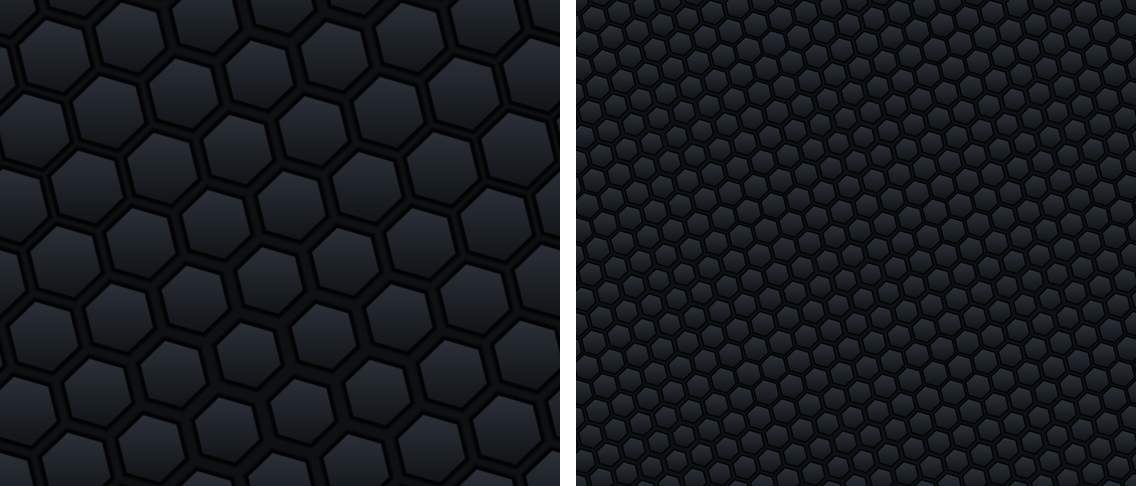
Left, the tile; right, the same tile 3 across and 3 down.
Reproduce this pattern procedurally as a Shadertoy shader.

```glsl
// Dark honeycomb of shaded hexagonal plates over black grooves, on a tilted lattice.
// An integer matrix maps the canvas to 52 whole cells, so every edge wraps;
// plate size drifts slowly with periodic waves, which widens some grooves.

const float TAU = 6.2831853;
const vec2 TILE = vec2(7.204, 6.248);      // canvas size in cell spacings
const mat2 LATTICE = mat2(8, 2, 2, 7);     // canvas to cell coordinates
const vec2 ORIGIN = vec2(0.0977, 0.1156);  // centre of the first plate

// Largest projection onto the three edge normals of the tilted hexagon
float hexNorm(vec2 p) {
    vec2 n = vec2(0.9710, -0.2391);
    vec2 side = vec2(-n.y, n.x) * 0.8660254;
    float along = abs(dot(p, n));
    float up = abs(dot(p, n * 0.5 + side));
    float down = abs(dot(p, n * 0.5 - side));
    return max(along, max(up, down));
}

// Inner radius of the plate centred at uv, periodic over the canvas
float plateRadius(vec2 uv) {
    return 0.397 + 0.0135 * cos(TAU * uv.x) + 0.0144 * cos(TAU * (uv.y - 0.3));
}

void mainImage(out vec4 fragColor, in vec2 fragCoord) {
    vec2 uv = fragCoord / iResolution.xy;
    uv.y = 1.0 - uv.y;

    // Closest plate edge among the neighbouring cells
    mat2 toCanvas = inverse(LATTICE);
    vec2 cell = round(LATTICE * (uv - ORIGIN));
    float edge = 1e3;
    float height = 0.0;
    for (int j = -1; j <= 1; j++) {
        for (int i = -1; i <= 1; i++) {
            vec2 centre = ORIGIN + toCanvas * (cell + vec2(i, j));
            vec2 offset = (uv - centre) * TILE;
            float radius = plateRadius(centre);
            float d = hexNorm(offset) - radius;
            if (d < edge) {
                edge = d;
                height = 0.5 + 0.5 * offset.y / (radius * 1.1);
            }
        }
    }

    // Groove: black rim easing into a faint blue-grey floor
    vec3 groove = mix(vec3(0.006, 0.008, 0.012), vec3(0.055, 0.066, 0.073),
                      smoothstep(0.025, 0.085, edge));

    // Plate: lit from above, fading downward
    vec3 plate = mix(vec3(0.168, 0.188, 0.223), vec3(0.065, 0.080, 0.090),
                     clamp(height, 0.0, 1.0));

    float soft = 0.004 + 0.75 * TILE.y / iResolution.y;
    fragColor = vec4(mix(plate, groove, smoothstep(-soft, soft, edge)), 1.0);
}
```
